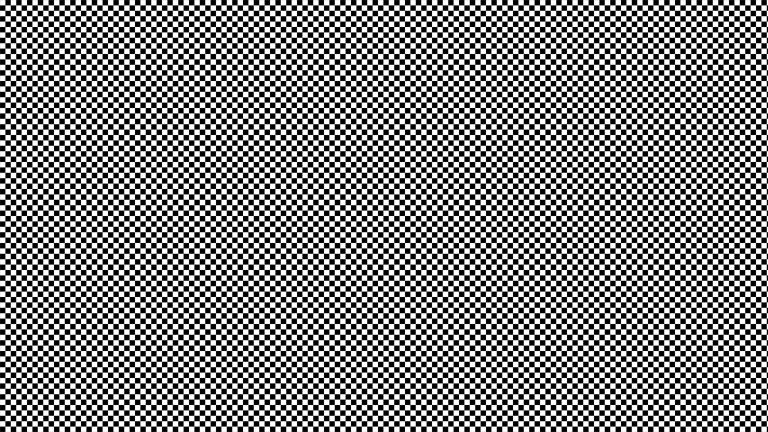
Give the GLSL for this pattern, as a Shadertoy shader.

```glsl
// Fine black and white checkerboard of square cells, 80 rows tall, with smoothed edges.

// Square wave alternating +1 and -1 per cell on each axis, averaged over a window
vec2 smoothedSquareWave(vec2 cell, float window) {
    vec2 before = abs(fract((cell - 0.5 * window) * 0.5) - 0.5);
    vec2 after = abs(fract((cell + 0.5 * window) * 0.5) - 0.5);
    return 2.0 * (before - after) / window;
}

void mainImage(out vec4 fragColor, in vec2 fragCoord) {
    // Square cells counted from the lower left corner
    float cellsPerPixel = 80.0 / iResolution.y;
    vec2 cell = fragCoord * cellsPerPixel;

    // Product of both waves: black where the signs agree, white where they differ
    vec2 wave = smoothedSquareWave(cell, 1.1 * cellsPerPixel);
    float white = 0.5 - 0.5 * wave.x * wave.y;

    fragColor = vec4(vec3(white), 1.0);
}
```
